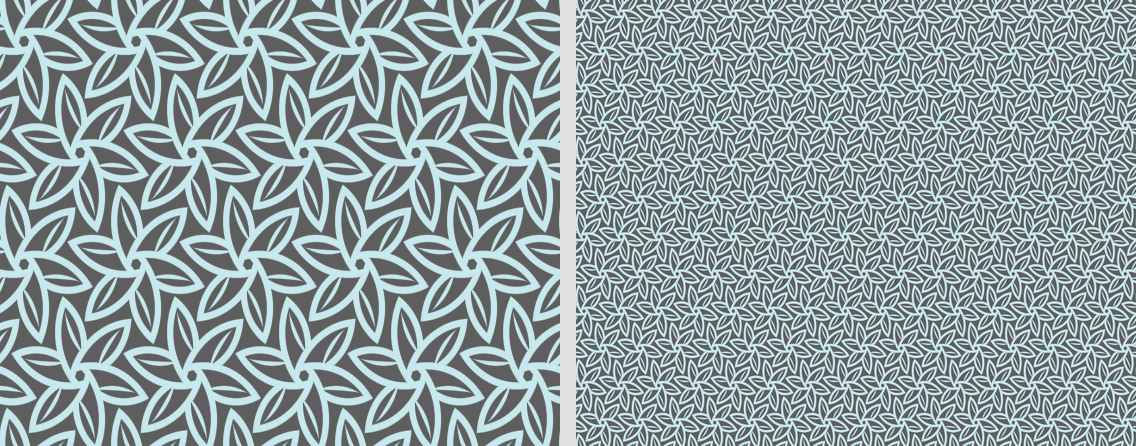
Left: one tile. Right: repeated 3 by 3.
This pattern is drawn by a Shadertoy shader. Its source:

```glsl
const vec2 REPEATS = vec2(5.0, 4.0);       // hubs across, rows down
const vec2 HUB_ORIGIN = vec2(0.215, 0.629);
const float ROW_HEIGHT = 0.8660254;        // triangular lattice, hub spacing 1
const float STROKE = 0.028;                // half width of the outlines
const vec3 LIGHT = vec3(0.78, 0.91, 0.93);
const vec3 DARK = vec3(0.37);

vec2 rotate(vec2 p, float angle) {
    float c = cos(angle), s = sin(angle);
    return vec2(c * p.x - s * p.y, s * p.x + c * p.y);
}

// Signed distance to the disc whose arc from a to b bulges left by rise.
float arcDisc(vec2 p, vec2 a, vec2 b, float rise) {
    vec2 chord = b - a;
    float halfChord = 0.5 * length(chord);
    vec2 leftNormal = normalize(vec2(-chord.y, chord.x));
    float radius = (halfChord * halfChord + rise * rise) / (2.0 * rise);
    return length(p - 0.5 * (a + b) - leftNormal * (rise - radius)) - radius;
}

float upperSide(vec2 p, vec2 tip) {
    return arcDisc(p, vec2(-0.125, 0.0), tip, 0.125);
}

// Leaf along +x: outline tucked under its clockwise neighbour, plus a vein.
float leaf(vec2 p, float spacing) {
    vec2 tip = vec2(0.595, 0.0);
    float lower = arcDisc(p, tip, vec2(0.025, 0.0), 0.103);
    float neighbour = upperSide(rotate(p, spacing), tip);
    float body = max(max(upperSide(p, tip), lower), -neighbour);

    vec2 veinBase = vec2(0.15, -0.07), veinTip = vec2(0.5, 0.01);
    float vein = max(arcDisc(p, veinBase, veinTip, 0.04),
                     -arcDisc(p, veinBase, veinTip, 0.006));
    return min(abs(body) - STROKE, vein);
}

// Six leaves swirling around one hub.
float pinwheel(vec2 p, float tilt) {
    float spacing = radians(60.0);
    float d = 1.0;
    for (int i = 0; i < 6; i++) {
        d = min(d, leaf(rotate(p, tilt + float(i) * spacing), spacing));
    }
    return d;
}

// Union of the pinwheels on the four hubs around p; odd rows shift by half.
float lattice(vec2 p, float tilt) {
    float d = 1.0;
    for (int j = 0; j < 2; j++) {
        float row = floor(p.y) + float(j);
        float shift = 0.5 * mod(row + 1.0, 2.0);
        for (int i = 0; i < 2; i++) {
            float column = floor(p.x - shift) + float(i) + shift;
            vec2 offset = (p - vec2(column, row)) * vec2(1.0, ROW_HEIGHT);
            d = min(d, pinwheel(offset, tilt));
        }
    }
    return d;
}

void mainImage(out vec4 fragColor, in vec2 fragCoord) {
    vec2 p = fragCoord / iResolution.xy * REPEATS - HUB_ORIGIN;
    float d = lattice(p, radians(16.0));
    float blur = 0.75 * REPEATS.x / iResolution.x;
    fragColor = vec4(mix(LIGHT, DARK, smoothstep(-blur, blur, d)), 1.0);
}
```
